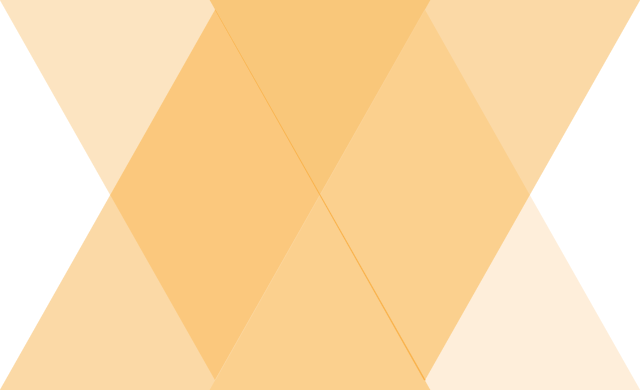
A Shadertoy shader for this background:

```glsl
// Draws crossing diagonal bands in translucent apricot tones on white.

const float SLOPE = 0.566;      // sideways run per unit of height
const float BAND_WIDTH = 0.538; // horizontal width of one band

const vec3 WHITE = vec3(1.0);
const vec3 CREAM = vec3(0.996, 0.934, 0.855);
const vec3 PEACH = vec3(0.990, 0.896, 0.755);
const vec3 SAND = vec3(0.984, 0.851, 0.651);
const vec3 APRICOT = vec3(0.984, 0.814, 0.555);
const vec3 AMBER = vec3(0.984, 0.786, 0.490);
const vec3 AMBER_DEEP = vec3(0.978, 0.780, 0.480);
const vec3 SEAM_DARK = vec3(0.976, 0.700, 0.300);
const vec3 SEAM_LIGHT = vec3(0.988, 0.860, 0.670);

// Smooth step from 0 to 1 as d crosses zero
float cover(float d, float blur) {
    return clamp(d / blur + 0.5, 0.0, 1.0);
}

// Coverage of a thin line around d = 0
float seam(float d, float halfWidth, float blur) {
    return cover(d + halfWidth, blur) - cover(d - halfWidth, blur);
}

// Two crossing bands: each has its own tint and a third where they overlap
vec3 crossing(float a, float b, vec3 tintA, vec3 tintB, vec3 overlap) {
    return mix(mix(WHITE, tintB, b), mix(tintA, overlap, b), a);
}

void mainImage(out vec4 fragColor, in vec2 fragCoord) {
    vec2 p = (fragCoord - 0.5 * iResolution.xy) / iResolution.y;
    float blur = 1.2 / iResolution.y;

    // Horizontal offsets from the falling and rising diagonals
    float fall = p.x + SLOPE * p.y;
    float rise = p.x - SLOPE * p.y;
    float rightOfFall = cover(fall, blur);
    float rightOfRise = cover(rise, blur);

    // Left and right band crossings
    vec3 left = crossing(cover(fall + BAND_WIDTH, blur),
                         cover(rise + BAND_WIDTH, blur), PEACH, SAND, AMBER);
    vec3 right = crossing(cover(BAND_WIDTH - fall, blur),
                          cover(BAND_WIDTH - rise, blur), CREAM, SAND, APRICOT);

    // Quadrants around the centre, with the top and bottom triangles
    vec3 color = mix(mix(left, APRICOT, rightOfRise),
                     mix(AMBER_DEEP, right, rightOfRise), rightOfFall);

    // Seams end at the tips of the diamonds; the dark one widens downward
    float inside = cover(0.475 - abs(p.y), blur);
    float lightLine = seam(rise, 0.0009, blur) * inside;
    float darkLine = seam(fall, mix(0.0022, 0.0008, p.y + 0.5), blur) * inside;
    color = mix(color, SEAM_LIGHT, lightLine * mix(0.9, 0.4, p.y + 0.5));
    color = mix(color, SEAM_DARK, darkLine);

    fragColor = vec4(color, 1.0);
}
```
